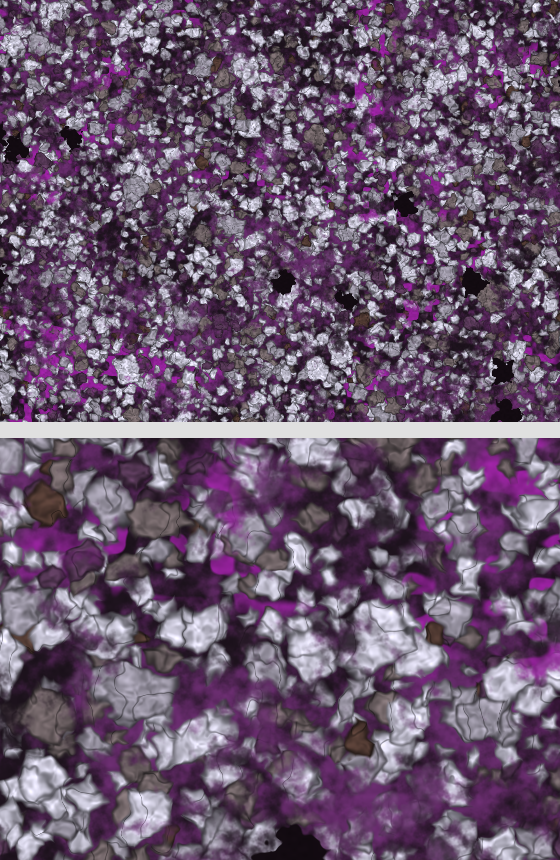
Top, the full canvas; bottom, a detail of the centre.
Write a Shadertoy shader that draws this texture.

```glsl
// Sandstone thin section: angular pale grains packed in a dark violet cement.
// Layers of randomly cut polygons are painted over a mottled matrix,
// followed by a dirt veil, magenta pore fill and a few opaque black grains.

float hash(vec2 p) {
    return fract(sin(dot(p, vec2(127.1, 311.7))) * 43758.5453);
}

float noise(vec2 p) {
    vec2 i = floor(p), f = fract(p);
    f = f * f * (3.0 - 2.0 * f);
    return mix(mix(hash(i), hash(i + vec2(1, 0)), f.x),
               mix(hash(i + vec2(0, 1)), hash(i + vec2(1, 1)), f.x), f.y);
}

float fbm(vec2 p) {
    float sum = 0.0, amp = 0.5;
    for (int i = 0; i < 4; i++) {
        sum += amp * noise(p);
        p = mat2(1.6, 1.2, -1.2, 1.6) * p + 7.3;
        amp *= 0.5;
    }
    return sum / 0.9375;
}

// Signed distance to a stretched polygon with six jittered sides
float grainShape(vec2 q, vec2 id) {
    float turn = 6.2832 * hash(id + 3.1);
    float size = mix(0.27, 0.50, hash(id + 5.7));
    float stretch = mix(1.0, 1.45, hash(id + 8.3));
    q = mat2(cos(turn), sin(turn), -sin(turn), cos(turn)) * q;
    q *= vec2(1.0 / stretch, sqrt(stretch));
    float d = -1.0;
    for (int i = 0; i < 6; i++) {
        float k = float(i);
        float a = 1.0472 * (k + 0.7 * hash(id + k * 1.7));
        d = max(d, dot(q, vec2(cos(a), sin(a))) - size * mix(0.72, 1.1, hash(id - k * 2.3)));
    }
    return d;
}

vec3 mineralColor(float pick) {
    vec3 c = vec3(0.80, 0.79, 0.86);                  // clear quartz
    if (pick > 0.42) c = vec3(0.61, 0.59, 0.65);      // cloudy feldspar
    if (pick > 0.72) c = vec3(0.45, 0.40, 0.41);      // altered grain
    if (pick > 0.87) c = vec3(0.34, 0.22, 0.34);      // stained grain
    if (pick > 0.96) c = vec3(0.32, 0.23, 0.20);      // brown rock fragment
    if (pick > 0.997) c = vec3(0.60, 0.10, 0.16);     // rare red grain
    return c;
}

// Paints one jittered grid of grains over the colour so far
void paintGrains(inout vec3 col, vec2 p, float cells, float keep, float seed, bool opaque) {
    vec2 g = p * cells, cell = floor(g);
    for (int j = -1; j <= 1; j++)
    for (int i = -1; i <= 1; i++) {
        vec2 home = cell + vec2(i, j), id = home + seed;
        if (hash(id) > keep) continue;
        vec2 center = home + mix(vec2(0.15), vec2(0.85), vec2(hash(id + 11.3), hash(id + 17.9)));
        float d = grainShape(g - center, id) / cells;
        float cover = 1.0 - smoothstep(-0.0015, 0.0015, d);
        if (cover <= 0.0) continue;
        vec3 body = vec3(0.07, 0.04, 0.065);
        if (!opaque) {
            vec2 local = p + 9.0 * hash(id + 2.9);
            float speck = 0.5 * noise(local * 140.0) + 0.5 * noise(local * 290.0);
            float crack = smoothstep(0.0, 0.06, abs(noise(local * vec2(75.0, 48.0)) - 0.5));
            float rim = smoothstep(0.0, 0.0045, -d);
            body = mineralColor(hash(id + 23.7)) * (0.68 + 0.62 * speck);
            body *= mix(0.66, 1.0, crack) * mix(0.5, 1.0, rim);
        }
        col = mix(col, body, cover);
    }
}

void mainImage(out vec4 fragColor, in vec2 fragCoord) {
    vec2 p = fragCoord / iResolution.y;

    // Ragged outlines from two scales of warping
    vec2 warp = vec2(noise(p * 70.0), noise(p * 70.0 + 31.0)) - 0.5;
    warp += 0.5 * (vec2(noise(p * 170.0), noise(p * 170.0 + 57.0)) - 0.5);
    vec2 q = p + 0.009 * warp;

    // Violet cement, nearly black in places
    float stain = fbm(p * 11.0 + 4.0);
    float grit = fbm(p * 85.0);
    vec3 cement = mix(vec3(0.11, 0.07, 0.11), vec3(0.40, 0.17, 0.42),
                      smoothstep(0.32, 0.72, 0.5 * stain + 0.5 * grit));
    float pore = smoothstep(0.53, 0.66, fbm(p * 7.0 + 20.0))
               * smoothstep(0.48, 0.62, noise(p * 60.0 + 9.0));
    cement = mix(cement, vec3(0.64, 0.13, 0.67), 0.85 * pore);

    // Grains from fine to coarse
    vec3 col = cement;
    paintGrains(col, q, 46.0, 0.72, 13.0, false);
    paintGrains(col, q, 34.0, 0.62, 71.0, false);
    paintGrains(col, q, 24.0, 0.55, 137.0, false);
    paintGrains(col, q, 14.0, 0.13, 211.0, false);

    // Dirt veil over grain edges and whole patches
    float veil = smoothstep(0.50, 0.68, 0.55 * fbm(p * 16.0 + 50.0) + 0.45 * fbm(p * 75.0 + 80.0));
    col = mix(col, cement, 0.85 * veil);

    paintGrains(col, q + 0.012 * warp, 13.0, 0.07, 307.0, true);

    // Fine film of contrast over everything
    col *= 0.9 + 0.2 * noise(p * 240.0 + 15.0);
    fragColor = vec4(clamp(col, 0.0, 1.0), 1.0);
}
```
